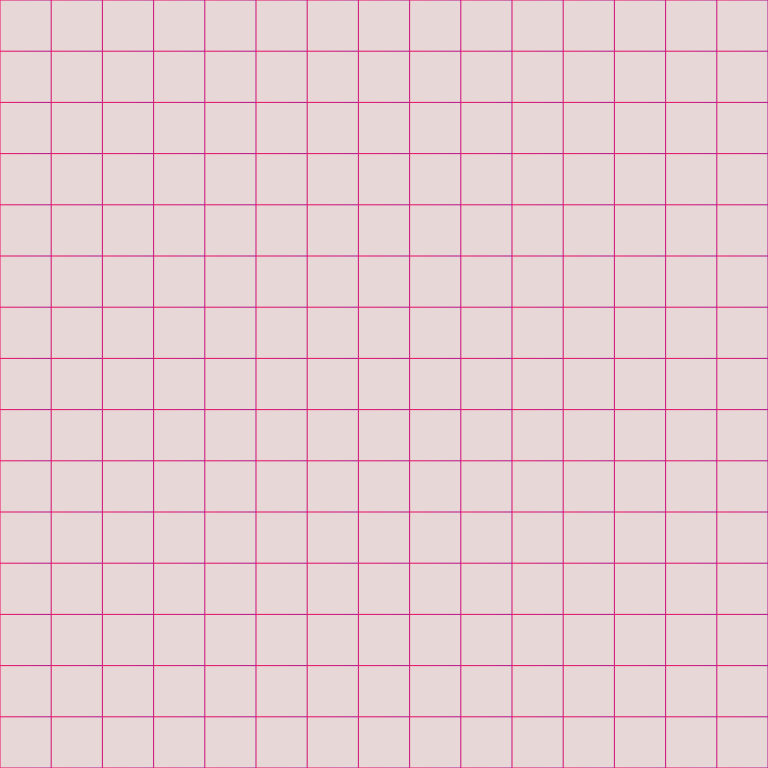
A WebGL 1 fragment shader for this pattern:

```glsl
precision highp float;

uniform vec2 u_resolution;

const float CELLS = 15.0;             // repeats across and down
const float LINE_WIDTH = 0.02;        // in cell widths, shared by two neighbours
const vec3 PAPER = vec3(0.906, 0.843, 0.839);
const vec3 LINE_LEFT = vec3(0.93, 0.06, 0.39);
const vec3 LINE_RIGHT = vec3(0.70, 0.08, 0.55);

// Signed distance to the nearest grid line on each axis, in cells
vec2 gridOffset(vec2 p) {
  return fract(p + 0.5) - 0.5;
}

// Share of a pixel covered by the line on each axis
vec2 lineCoverage(vec2 offset, vec2 pixel) {
  vec2 halfLine = vec2(0.5 * LINE_WIDTH);
  vec2 low = max(offset - 0.5 * pixel, -halfLine);
  vec2 high = min(offset + 0.5 * pixel, halfLine);
  return clamp((high - low) / pixel, 0.0, 1.0);
}

// Ramp from 0 to 1 across each cell, with its jump smoothed over a pixel
float cellRamp(float offset, float pixel) {
  float rightSide = clamp(offset / pixel + 0.5, 0.0, 1.0);
  return clamp(mix(offset + 1.0, offset, rightSide), 0.0, 1.0);
}

void main() {
  vec2 pixel = CELLS / u_resolution;
  vec2 offset = gridOffset(gl_FragCoord.xy * pixel);

  // Union of the vertical and horizontal lines
  vec2 gap = 1.0 - lineCoverage(offset, pixel);
  float ink = 1.0 - gap.x * gap.y;

  // Every cell outline shifts in hue from left to right
  vec3 lineColor = mix(LINE_LEFT, LINE_RIGHT, cellRamp(offset.x, pixel.x));

  gl_FragColor = vec4(mix(PAPER, lineColor, ink), 1.0);
}
```
